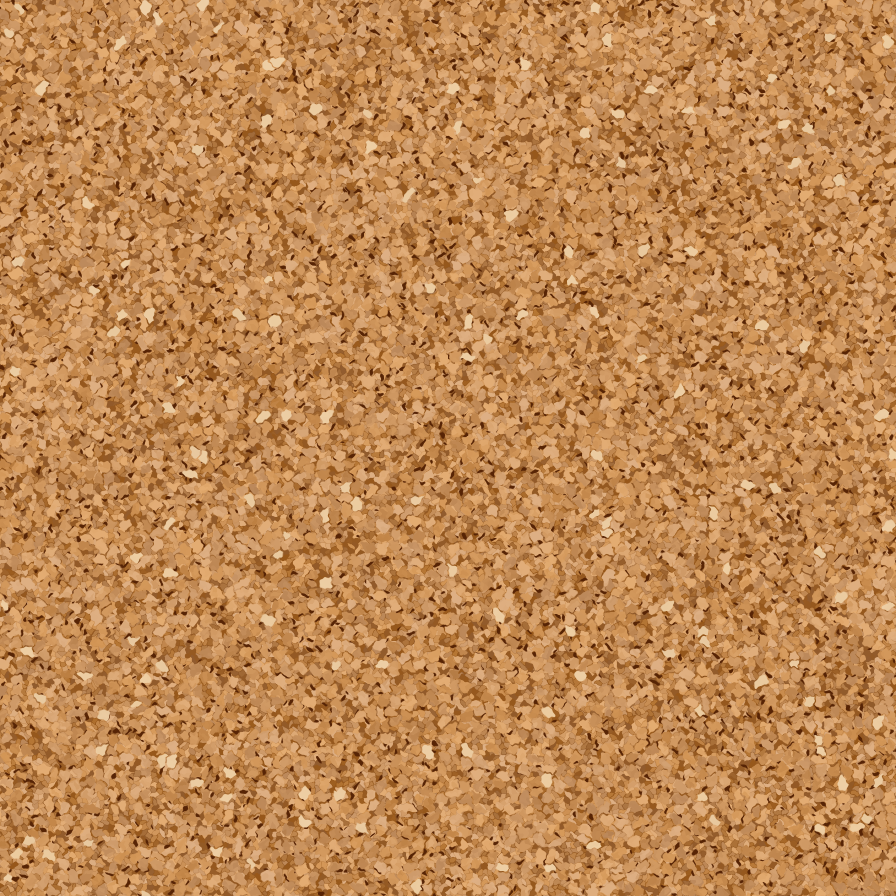
A WebGL 2 fragment shader for this texture:

```glsl
#version 300 es
precision highp float;
// Pressed cork sheet: fine granules, larger pale chips and dark slits between them.

uniform vec2 u_resolution;
out vec4 fragColor;

// Cells across the canvas
const float GRAIN_SCALE = 165.0;
const float CHIP_SCALE = 76.0;
const float PIT_SCALE = 96.0;

// Share of cells that hold a chip, a pit or a bleached chip
const float CHIP_SHARE = 0.56;
const float PIT_SHARE = 0.30;
const float BLEACHED_SHARE = 0.025;

// Per-cell stretch along and across a random direction
const vec2 GRAIN_STRETCH = vec2(0.80, 1.25);
const vec2 CHIP_STRETCH = vec2(0.82, 1.22);
const vec2 PIT_STRETCH = vec2(0.75, 1.75);

const float SEAM_DEPTH = 0.36;
const float TINT_AMOUNT = 0.05;
const int AA = 2;

const vec3 PIT_COLOR = vec3(0.34, 0.14, 0.02);
const vec3 BROWN = vec3(0.58, 0.35, 0.14);
const vec3 OCHRE = vec3(0.70, 0.47, 0.24);
const vec3 TAN = vec3(0.75, 0.53, 0.32);
const vec3 LIGHT = vec3(0.82, 0.60, 0.38);
const vec3 PALE = vec3(0.88, 0.68, 0.48);
const vec3 BLEACHED = vec3(0.94, 0.83, 0.67);

struct Cell {
    float dist;  // distance to the cell centre
    float seam;  // gap to the second nearest centre
    vec3 rnd;    // random values of the cell
};

vec3 hash3(vec2 cell, float seed) {
    uvec3 v = uvec3(ivec3(cell, seed) + 4096);
    v = v * 1664525u + 1013904223u;
    v.x += v.y * v.z; v.y += v.z * v.x; v.z += v.x * v.y;
    v ^= v >> 16u;
    v.x += v.y * v.z; v.y += v.z * v.x; v.z += v.x * v.y;
    return vec3(v >> 8u) / 16777216.0;
}

// Cellular noise whose cells are stretched in random directions
Cell cellular(vec2 p, vec2 stretch, float seed) {
    vec2 base = floor(p);
    Cell c = Cell(9.0, 0.0, vec3(0.0));
    float second = 9.0;
    for (int y = -1; y <= 1; y++) {
        for (int x = -1; x <= 1; x++) {
            vec2 id = base + vec2(x, y);
            vec3 r = hash3(id, seed);
            vec2 d = p - id - 0.1 - 0.8 * r.xy;
            float angle = 6.2832 * r.z;
            vec2 axis = vec2(cos(angle), sin(angle));
            float dist = length(stretch * vec2(dot(d, axis), dot(d, vec2(-axis.y, axis.x))));
            if (dist < c.dist) {
                second = c.dist;
                c.dist = dist;
                c.rnd = hash3(id, seed + 50.0);
            } else {
                second = min(second, dist);
            }
        }
    }
    c.seam = second - c.dist;
    return c;
}

// Colour ramp from brown to pale
vec3 corkRamp(float tone) {
    vec3 c = mix(BROWN, OCHRE, smoothstep(0.06, 0.20, tone));
    c = mix(c, TAN, smoothstep(0.20, 0.39, tone));
    c = mix(c, LIGHT, smoothstep(0.39, 0.64, tone));
    return mix(c, PALE, smoothstep(0.64, 0.92, tone));
}

vec3 cork(vec2 p) {
    // Layered sines roughen the outlines
    vec2 q = p + 0.0010 * sin(p.yx * 410.0 + 3.0 * sin(p * 37.0));
    q += 0.0005 * sin(p.yx * 930.0 + 4.0 * sin(p * 71.0));

    Cell grain = cellular(q * GRAIN_SCALE, GRAIN_STRETCH, 1.0);
    Cell chip = cellular(q * CHIP_SCALE, CHIP_STRETCH, 2.0);
    Cell pit = cellular(q * PIT_SCALE, PIT_STRETCH, 3.0);

    // Fine granules with dark seams
    float grainTone = grain.rnd.x - 0.04 - SEAM_DEPTH * (1.0 - smoothstep(0.0, 0.20, grain.seam));

    // Larger chips, lightly mottled
    float chipMask = step(chip.rnd.x, CHIP_SHARE) * smoothstep(0.08, 0.18, chip.seam)
                   * (1.0 - smoothstep(0.50, 0.62, chip.dist));
    float chipTone = 0.36 + 0.60 * chip.rnd.y + 0.18 * (grain.rnd.y - 0.5);

    float drift = 0.03 * sin(p.x * 13.0 + 2.0 * sin(p.y * 9.0)) * sin(p.y * 17.0 + 1.0);
    vec3 color = corkRamp(mix(grainTone, chipTone, chipMask) + drift);

    // Orange to grey tint, and rare bleached chips
    float tint = mix(grain.rnd.z, chip.rnd.z, chipMask) - 0.5;
    color += TINT_AMOUNT * tint * vec3(0.5, -0.3, -1.6);
    color = mix(color, BLEACHED, 0.85 * chipMask * step(chip.rnd.x, BLEACHED_SHARE));

    // Dark slits in the gaps
    float radius = mix(0.16, 0.36, pit.rnd.y);
    float pitMask = step(pit.rnd.x, PIT_SHARE) * (1.0 - smoothstep(radius - 0.08, radius + 0.06, pit.dist));
    return mix(color, PIT_COLOR, pitMask * (1.0 - chipMask));
}

void main() {
    vec3 sum = vec3(0.0);
    for (int i = 0; i < AA * AA; i++) {
        vec2 offset = (vec2(i % AA, i / AA) + 0.5) / float(AA) - 0.5;
        sum += cork((gl_FragCoord.xy + offset) / u_resolution.y);
    }
    fragColor = vec4(sum / float(AA * AA), 1.0);
}
```
